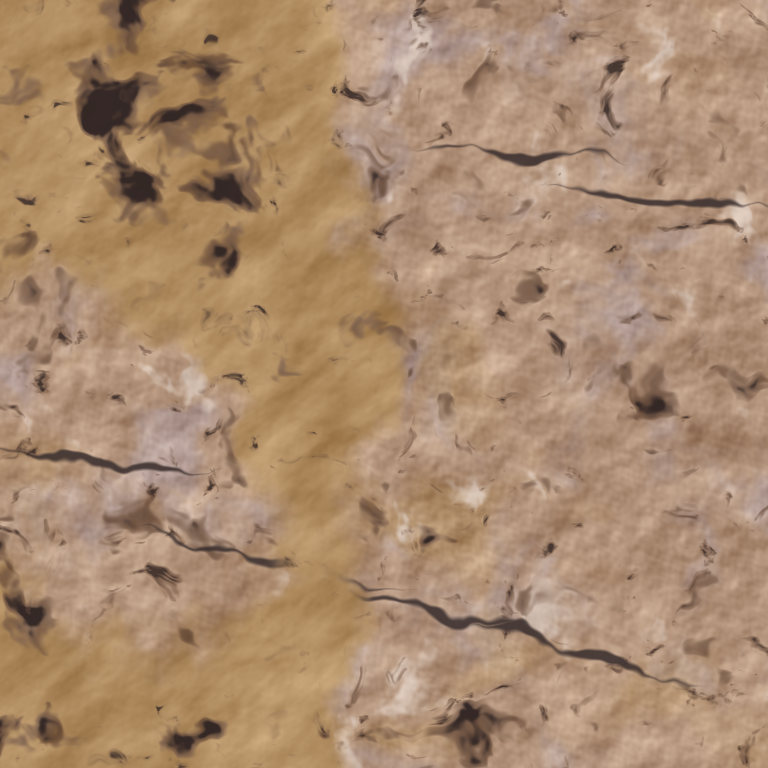
Write a WebGL 1 fragment shader that draws this texture.

```glsl
precision highp float;
uniform vec2 u_resolution;

// Colours
const vec3 STONE = vec3(0.70, 0.575, 0.48);
const vec3 OCHRE = vec3(0.69, 0.55, 0.375);
const vec3 LILAC = vec3(0.69, 0.60, 0.57);
const vec3 CHALK = vec3(0.83, 0.76, 0.71);
const vec3 BROWN = vec3(0.43, 0.32, 0.25);
const vec3 SOOT = vec3(0.19, 0.145, 0.14);
const vec3 TONE_RANGE = vec3(0.27, 0.29, 0.29);

// Layout, in canvas units
const float OCHRE_EDGE = 0.45;
const vec2 SLAB_CENTRE = vec2(0.13, 0.40);
const vec2 SLAB_RADII = vec2(0.21, 0.23);
const vec2 SOIL_CENTRE = vec2(0.21, 0.83);
const vec2 SOIL_RADII = vec2(0.22, 0.19);

// Detail
const float GRAIN_FREQ = 18.0;
const float PIT_FREQ = 23.0;
const float WARP = 0.06;
const vec2 LIGHT_STEP = vec2(-0.004, 0.006);
const float CRACK_WIDTH = 0.008;
const float CRACK_SOFTNESS = 0.003;
const int CRACK_COUNT = 6;

vec2 hash2(vec2 cell) {
  vec3 q = fract(cell.xyx * vec3(0.1031, 0.1030, 0.0973));
  q += dot(q, q.yzx + 33.33);
  return fract((q.xx + q.yz) * q.zy) * 2.0 - 1.0;
}

float noise(vec2 p) {
  vec2 i = floor(p), f = fract(p);
  vec2 u = f * f * f * (f * (f * 6.0 - 15.0) + 10.0);
  vec2 e = vec2(1.0, 0.0);
  float low = mix(dot(hash2(i), f), dot(hash2(i + e), f - e), u.x);
  float high = mix(dot(hash2(i + e.yx), f - e.yx), dot(hash2(i + 1.0), f - 1.0), u.x);
  return mix(low, high, u.y);
}

// Centred on zero, roughly -0.7 to 0.7
float fbm(vec2 p) {
  float sum = 0.0, amp = 1.0;
  p += 40.0;
  for (int i = 0; i < 4; i++) {
    sum += amp * noise(p);
    p = mat2(1.6, 1.2, -1.2, 1.6) * p + 7.3;
    amp *= 0.55;
  }
  return sum;
}

// Tapered, wavering crack running sideways
float crack(vec2 p, vec2 centre, float halfLength, float slope) {
  vec2 q = p - centre;
  q.y += slope * q.x + 0.03 * noise(p * 11.0 + 5.0) + 0.008 * noise(p * 45.0);
  float taper = 1.0 - q.x * q.x / (halfLength * halfLength);
  float width = CRACK_WIDTH * (taper * (0.65 + 1.3 * noise(p * 17.0 + 20.0)));
  return smoothstep(-CRACK_SOFTNESS, CRACK_SOFTNESS, width - abs(q.y));
}

void main() {
  vec2 p = gl_FragCoord.xy / min(u_resolution.x, u_resolution.y);
  vec2 w = p + WARP * vec2(fbm(p * 6.0), fbm(p * 6.0 + 13.0));

  // Ochre ground on the left, interrupted by a leaning slab
  float bulge = (w.y - 0.54) / 0.11;
  float bank = OCHRE_EDGE + 0.09 * exp(-bulge * bulge) - w.x;
  vec2 s = w - SLAB_CENTRE;
  s.x += 0.3 * s.y;
  float slab = (length(s / SLAB_RADII) - 1.0) * 0.2;
  float edge = min(bank, slab);
  float ochre = smoothstep(-0.025, 0.035, edge + 0.04 * fbm(p * 14.0));

  // Mottled tone with side-lit relief
  float grain = fbm(p * GRAIN_FREQ);
  float relief = grain - fbm((p + LIGHT_STEP) * GRAIN_FREQ);
  float broad = fbm(p * 5.0 + 31.0);
  float stoneTone = 0.45 * grain + 0.3 * broad + 0.55 * relief;
  vec2 along = vec2(dot(p, vec2(0.8, 0.6)), dot(p, vec2(-0.6, 0.8)));
  float fibres = fbm(along * vec2(9.0, 21.0));
  float ochreTone = 0.5 * fibres + 0.25 * broad + 0.25 * relief;

  vec3 stone = mix(STONE, LILAC, smoothstep(0.0, 0.5, fbm(w * 7.0 + 3.0)));
  stone = mix(stone, OCHRE, 0.55 * smoothstep(0.1, 0.5, fbm(w * 4.0 + 57.0)));
  vec3 colour = mix(stone + TONE_RANGE * stoneTone, OCHRE + TONE_RANGE * ochreTone, ochre);

  // Chalky patches on the stone
  float chalk = smoothstep(0.28, 0.55, fbm(w * vec2(10.0, 7.0) + 71.0) + 0.25 * grain);
  colour = mix(colour, CHALK + 0.15 * stoneTone, 0.85 * chalk * (1.0 - ochre));

  // Soil patch and shadowed rims
  float soil = 1.0 - smoothstep(0.45, 1.15, length((w - SOIL_CENTRE) / SOIL_RADII));
  float rim = exp(-pow(edge / 0.025, 2.0)) * smoothstep(-0.1, 0.3, fbm(p * 6.0 + 91.0));
  float dirt = fbm(w * vec2(9.0, 11.0) + 17.0) + 0.2 * grain + 0.36 * soil + 0.33 * rim;
  colour = mix(colour, BROWN + 0.15 * grain, 0.8 * smoothstep(0.3, 0.5, dirt));
  colour = mix(colour, SOOT, 0.95 * smoothstep(0.48, 0.68, dirt));

  // Small pits
  float pit = fbm(w * PIT_FREQ * vec2(1.0, 1.25) + 43.0) + 0.2 * broad;
  colour = mix(colour, BROWN, 0.6 * smoothstep(0.3, 0.52, pit) * (1.0 - 0.6 * ochre));
  colour = mix(colour, SOOT, 0.75 * smoothstep(0.48, 0.68, pit));

  // Cracks scattered over the stone, plus one across the slab
  float cracks = crack(p, SLAB_CENTRE, 0.13, 0.06);
  for (int i = 0; i < CRACK_COUNT; i++) {
    float n = float(i);
    vec2 centre = vec2(0.15 + 0.85 * fract(0.62 + 0.618 * n), fract(0.8 + 0.47 * n));
    float slope = 0.04 + 0.3 * fract(0.57 * n);
    cracks = max(cracks, crack(p, centre, 0.12 + 0.05 * fract(0.71 * n), slope));
  }
  colour = mix(colour, SOOT + 0.04, 0.88 * cracks * (1.0 - ochre));

  gl_FragColor = vec4(clamp(colour, 0.0, 1.0), 1.0);
}
```
